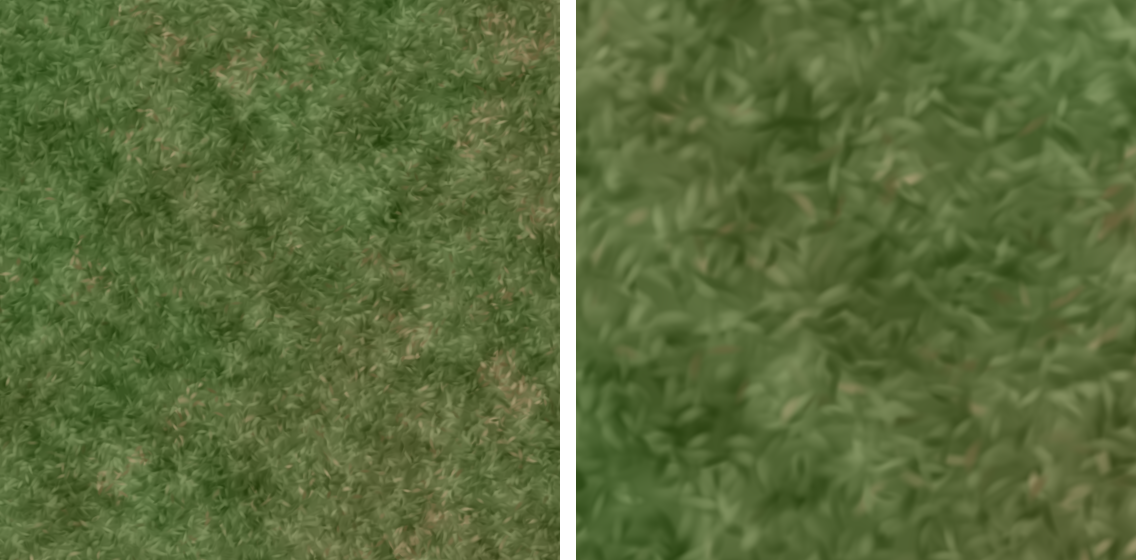
Left: the whole. Right: its middle third, enlarged.
A WebGL 2 fragment shader for this texture:

```glsl
#version 300 es
precision highp float;
// Worn lawn seen from above: layers of short, soft, tapered blades scattered on
// jittered grids. Layered sines vary tint, tone and lean; cellular noise places
// the dry spots, where more blades turn to straw.

uniform vec2 u_resolution;
out vec4 fragColor;

vec4 hash4(vec2 p) {
  vec4 q = fract(p.xyxy * vec4(0.1031, 0.1030, 0.0973, 0.1099));
  q += dot(q, q.wzxy + 33.33);
  return fract((q.xxyz + q.yzzw) * q.zywx);
}

// Broad, smooth variation in about -1..1
float broadWaves(vec2 p) {
  p += 0.07 * sin(p.yx * 11.0 + vec2(0.4, 2.1));
  return 0.45 * sin(p.x * 9.0 + p.y * 5.0 + 1.0)
       + 0.33 * sin(p.x * -13.0 + p.y * 17.0 + 2.6)
       + 0.22 * sin(p.x * 31.0 + p.y * 23.0);
}

// Tufts: random light and dark cells with blended borders, about -0.5..0.5
float tufts(vec2 p) {
  p += 0.25 * sin(p.yx * 2.3 + vec2(0.0, 1.3));
  vec2 sum = vec2(0.0, 0.001);
  for (int y = -1; y <= 1; y++) {
    for (int x = -1; x <= 1; x++) {
      vec2 cell = floor(p) + vec2(x, y);
      vec4 h = hash4(cell + 131.0);
      vec2 away = p - cell - h.xy;
      float weight = exp(-7.0 * dot(away, away));
      sum += weight * vec2(h.z - 0.5, 1.0);
    }
  }
  return sum.x / sum.y;
}

// Ragged worn spots of random strength, one per cell
float drySpots(vec2 p) {
  vec2 g = p * 8.0 + 0.2 * sin(p.yx * 60.0 + vec2(0.0, 1.7));
  float spot = 0.0;
  for (int y = -1; y <= 1; y++) {
    for (int x = -1; x <= 1; x++) {
      vec2 cell = floor(g) + vec2(x, y);
      vec4 h = hash4(cell + 71.0);
      float reach = 0.3 + 0.4 * h.w;
      float near = smoothstep(reach, 0.05, length(g - cell - h.xy));
      spot = max(spot, near * smoothstep(0.4, 1.0, h.z));
    }
  }
  return spot;
}

vec3 grassColor(float tone, float dryness) {
  vec3 color = mix(vec3(0.19, 0.27, 0.08), vec3(0.50, 0.56, 0.365), tone);
  return color + mix(vec3(-0.03, 0.01, -0.005), vec3(0.055, 0.0, 0.025), dryness);
}

void main() {
  vec2 p = gl_FragCoord.xy / u_resolution.y;
  float waves = broadWaves(p);

  // Drier towards the right and the lower edge
  float dryness = clamp(0.25 + 0.45 * p.x - 0.25 * p.y + 0.25 * waves, 0.0, 1.0);
  float strawShare = 0.7 * drySpots(p) * (0.35 + dryness) + 0.1 * dryness;
  float tint = clamp(dryness + 0.6 * strawShare, 0.0, 1.0);
  float patchTone = 0.1 * broadWaves(p * 2.3 + 4.0) + 0.26 * tufts(p * 13.0)
                  + 0.36 * tufts(p * 29.0 + 7.0) + 0.2 * strawShare;
  float lean = 0.4 + 0.7 * broadWaves(p * 0.8 + 2.0) + 0.5 * (1.0 - p.y);

  // Shaded thatch below the blades
  vec3 color = grassColor(0.4 + patchTone, tint);

  // Blades, finer and lighter towards the top layer
  for (int layer = 0; layer < 7; layer++) {
    float depth = float(layer) / 6.0;
    vec2 g = p * mix(32.0, 50.0, depth) + depth * vec2(3.7, 5.3);
    for (int y = -1; y <= 1; y++) {
      for (int x = -1; x <= 1; x++) {
        vec2 cell = floor(g) + vec2(x, y);
        vec4 h = hash4(cell + float(layer) * 37.0 + 5.0);
        vec4 k = hash4(cell.yx + float(layer) * 53.0 + 19.0);

        // Local axes along and across the blade
        float angle = lean + (h.z - 0.5) * 2.6;
        vec2 along = vec2(cos(angle), sin(angle));
        vec2 offset = g - cell - h.xy;
        vec2 q = vec2(dot(offset, along), dot(offset, vec2(-along.y, along.x)));
        q.y += (k.x - 0.5) * 0.5 * q.x * q.x;

        // Soft spindle, pointed at both ends
        float halfLength = 0.45 + 0.35 * k.y;
        float halfWidth = 0.2 + 0.12 * k.z;
        float cover = smoothstep(1.0, 0.1, length(q / vec2(halfLength, halfWidth)));

        // Shade varies per blade, with one lit edge
        float tone = 0.04 + 0.84 * h.w + 0.05 * depth + patchTone + 0.6 * q.y;
        vec3 blade = grassColor(tone, tint);
        float straw = smoothstep(-0.03, 0.06, strawShare - k.w);
        vec3 strawColor = mix(vec3(0.42, 0.36, 0.21), vec3(0.72, 0.65, 0.50), h.w);
        blade = mix(blade, strawColor, 0.75 * straw);
        color = mix(color, blade, 0.85 * cover);
      }
    }
  }

  fragColor = vec4(color, 1.0);
}
```
